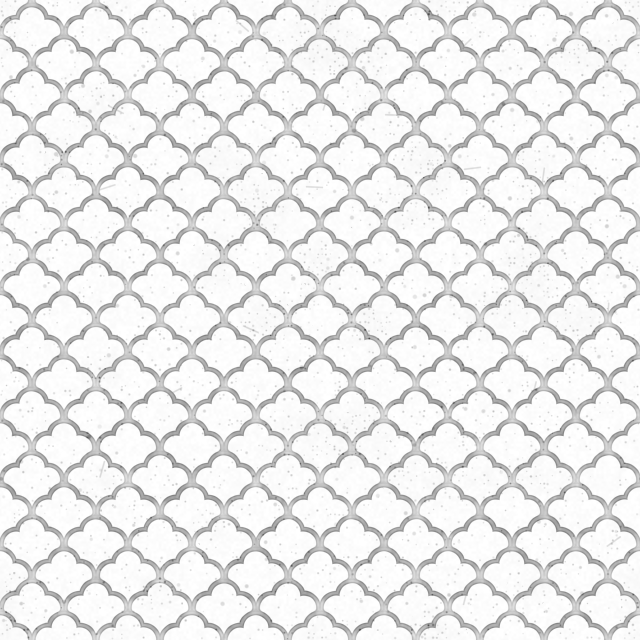
Write a WebGL 1 fragment shader that draws this pattern.

```glsl
precision highp float;
// Ten by ten lattice of three-lobed scales in staggered rows, drawn as grey
// outlines on white. Each outline is a shell around a union of circles; wrapped
// noise adds mottling, specks and faint scratches, so the square tiles.

uniform vec2 u_resolution;

const float REPEATS = 10.0;
const float LINE_WIDTH = 0.074;
const float LOBE_RADIUS = 0.27;
const float APEX_HEIGHT = 0.46;

float hash(vec2 p) {
  vec3 q = fract(vec3(p.xyx) * 0.1031);
  q += dot(q, q.yzx + 33.33);
  return fract((q.x + q.y) * q.z);
}

// Value noise with a whole number of cells across the canvas
float wrapNoise(vec2 uv, float cells, float seed) {
  vec2 p = uv * cells;
  vec2 i = floor(p);
  vec2 f = fract(p);
  f = f * f * (3.0 - 2.0 * f);
  vec2 a = mod(i, cells) + seed;
  vec2 b = mod(i + 1.0, cells) + seed;
  return mix(mix(hash(a), hash(vec2(b.x, a.y)), f.x),
             mix(hash(vec2(a.x, b.y)), hash(b), f.x), f.y);
}

float smoothMin(float a, float b, float k) {
  float h = max(k - abs(a - b), 0.0) / k;
  return min(a, b) - 0.25 * k * h * h;
}

float circle(vec2 p, vec2 centre, float radius) {
  return length(p - centre) - radius;
}

// Signed distance to the outline of a scale, apex at the origin, x folded
float scaleOutline(vec2 p) {
  float top = circle(p, vec2(0.0, -0.27), LOBE_RADIUS);
  float side = circle(p, vec2(0.245, -0.46), LOBE_RADIUS);
  float core = circle(p, vec2(0.0, -0.45), 0.28);
  float body = min(min(top, side), core);
  float band = abs(body + 0.5 * LINE_WIDTH) - 0.5 * LINE_WIDTH;
  return max(band, -p.y - 0.52);
}

// x: distance to the line network, y: distance to the nearest joint
vec2 lattice(vec2 p) {
  float y = p.y - APEX_HEIGHT;
  float ownRow = ceil(y * 2.0);
  vec2 nearest = vec2(1.0);
  for (int k = -1; k <= 1; k++) {
    float row = ownRow + float(k);
    float x = abs(fract(p.x + 0.5 * mod(row, 2.0) + 0.5) - 0.5);
    vec2 q = vec2(x, y - 0.5 * row);
    nearest.x = smoothMin(nearest.x, scaleOutline(q), 0.04);
    nearest.y = min(nearest.y, length((q - vec2(0.5, -0.45)) * vec2(1.0, 0.8)));
  }
  return nearest;
}

// One randomly placed dot in some of the grid cells
float specks(vec2 uv, float cells, float chance, float seed, float pixel) {
  vec2 p = uv * cells;
  vec2 id = mod(floor(p), cells) + seed;
  vec2 centre = 0.3 + 0.4 * vec2(hash(id + 17.3), hash(id + 41.7));
  float radius = mix(0.08, 0.24, hash(id + 71.9));
  float soft = max(pixel * cells, 0.06);
  float dot1 = 1.0 - smoothstep(radius - soft, radius + soft, length(fract(p) - centre));
  return dot1 * step(hash(id), chance) * (0.4 + 0.6 * hash(id + 93.1));
}

// Short thin strokes at random angles
float scratches(vec2 uv, float cells, float chance, float seed, float pixel) {
  vec2 p = uv * cells;
  vec2 id = mod(floor(p), cells) + seed;
  float angle = 6.2832 * hash(id + 5.1);
  vec2 along = vec2(cos(angle), sin(angle));
  vec2 q = fract(p) - 0.35 - 0.3 * vec2(hash(id + 11.4), hash(id + 23.8));
  q -= along * clamp(dot(q, along), -0.11, 0.11);
  return (1.0 - smoothstep(0.0, 0.008 + pixel * cells, length(q))) * step(hash(id), chance);
}

void main() {
  vec2 uv = gl_FragCoord.xy / u_resolution;
  float pixel = 1.0 / min(u_resolution.x, u_resolution.y);
  float aa = 0.75 * REPEATS * pixel;

  // Wear layers
  float fine = wrapNoise(uv, 256.0, 3.0) - 0.5;
  float mottle = wrapNoise(uv, 90.0, 37.0) - 0.5;
  float patches = wrapNoise(uv, 12.0, 59.0);
  float worn = smoothstep(0.55, 0.95, patches);
  float dots = specks(uv, 150.0, 0.10 + 0.22 * worn, 7.0, pixel);
  dots = max(dots, specks(uv + 0.003, 73.0, 0.05, 101.0, pixel) * 0.7);

  // White ground
  float ground = 0.992 - 0.012 * worn + 0.022 * fine + 0.012 * mottle;
  ground -= 0.24 * dots + 0.13 * scratches(uv, 9.0, 0.22, 149.0, pixel);

  // Grey lines: dark rims, paler middles and pale joints
  vec2 net = lattice(uv * REPEATS);
  float edge = net.x + 0.008 * mottle;
  float joint = 1.0 - smoothstep(0.04, 0.17, net.y);
  float rim = smoothstep(-0.032, -0.004, edge);
  float line = mix(0.70, 0.83, joint) - mix(0.15, 0.10, joint) * rim;
  line += 0.07 * (patches - 0.5) + 0.09 * mottle + 0.06 * fine;
  line -= dots * (0.28 + 0.15 * worn);

  float tone = mix(line, ground, smoothstep(-aa, aa, edge));
  gl_FragColor = vec4(vec3(clamp(tone, 0.0, 1.0)), 1.0);
}
```
